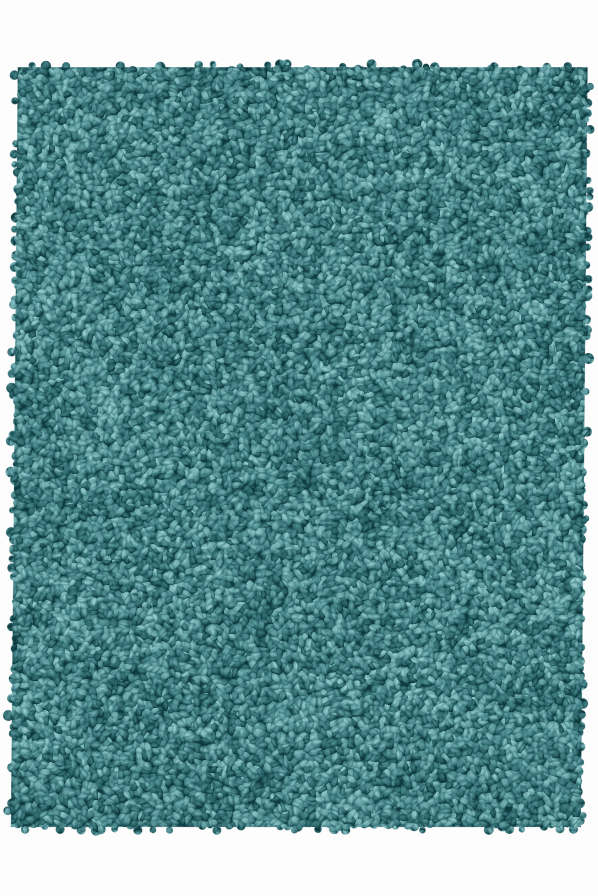
A Shadertoy shader for this texture:

```glsl
const vec3 PAPER = vec3(0.993);
const vec2 RUG_CENTRE = vec2(0.334, 0.501);
const vec2 RUG_HALF = vec2(0.321, 0.427);
const float TUFTS = 165.0;   // pile tufts per canvas height
const float FRINGE = 92.0;   // edge tufts per canvas height

vec3 hash3(vec2 p) {
    vec3 q = fract(p.xyx * vec3(0.1031, 0.1030, 0.0973));
    q += dot(q, q.yxz + 33.33);
    return fract((q.xxy + q.yzz) * q.zyx);
}

mat2 rotation(float angle) {
    float c = cos(angle), s = sin(angle);
    return mat2(c, s, -s, c);
}

float boxDistance(vec2 p, vec2 halfSize) {
    vec2 d = abs(p) - halfSize;
    return length(max(d, 0.0)) + min(max(d.x, d.y), 0.0);
}

// Rug outline, leaning slightly to the right
float rugDistance(vec2 p) {
    vec2 q = p - RUG_CENTRE;
    q.x -= 0.009 * q.y;
    return boxDistance(q, RUG_HALF);
}

// Outline grown by round tufts whose roots lie inside the rug
float fringeDistance(vec2 p, float density) {
    float nearest = rugDistance(p) + 0.003;
    vec2 cell = floor(p * density);
    for (int y = -1; y <= 1; y++)
    for (int x = -1; x <= 1; x++) {
        vec2 id = cell + vec2(x, y);
        vec3 rnd = hash3(id + 71.0);
        vec2 root = (id + 0.1 + 0.8 * rnd.xy) / density;
        float radius = mix(0.0035, 0.0062, rnd.z);
        if (rugDistance(root) < 0.001)
            nearest = min(nearest, length(p - root) - radius);
    }
    return nearest;
}

// Topmost of overlapping, randomly turned tufts; returns its tone
float pileTone(vec2 p, float density) {
    vec2 g = p * density;
    vec2 cell = floor(g);
    float top = -10.0, tone = 0.0;
    for (int y = -1; y <= 1; y++)
    for (int x = -1; x <= 1; x++) {
        vec2 id = cell + vec2(x, y);
        vec3 rnd = hash3(id + 13.0);
        vec3 look = hash3(id + 207.0);
        vec2 offset = g - id - rnd.xy;
        vec2 q = rotation(6.2832 * rnd.z) * offset;
        float fall = dot(q * q, vec2(1.8, 0.7));
        float height = 0.55 * look.x - fall;
        if (height > top) {
            top = height;
            float strands = 0.35 * sin(9.0 * q.x + 6.0 * look.z);
            float light = 1.1 * offset.y - 0.5 * offset.x;
            tone = 3.3 * (look.y - 0.5) + 3.2 * (0.2 - fall) + light + strands;
        }
    }
    return tone;
}

// Broad, faint brushing of the pile
float brushing(vec2 p) {
    return sin(p.x * 17.0 + 2.0 * sin(p.y * 11.0))
         + sin(p.y * 39.0 + 1.7 * sin(p.x * 13.0))
         + sin(p.x * 47.0 - p.y * 31.0 + 2.0 * sin(p.y * 23.0));
}

// Deep to pale teal for tones 0 to 4
vec3 teal(float tone) {
    float t = clamp(tone, -1.2, 5.0);
    return vec3(0.12, 0.33, 0.35) + t * vec3(0.065, 0.09, 0.09)
         + t * t * vec3(0.008, 0.0025, 0.002);
}

vec3 rugColour(vec2 p, float pixel) {
    float edge = fringeDistance(p, FRINGE);
    float tone = 1.95 + pileTone(p, TUFTS) + 0.1 * brushing(p);
    tone -= 0.5 * smoothstep(-0.006, 0.0, edge);
    float cover = 1.0 - smoothstep(-0.5 * pixel, 0.5 * pixel, edge);
    return mix(PAPER, teal(tone), cover);
}

void mainImage(out vec4 fragColor, in vec2 fragCoord) {
    float pixel = 1.0 / iResolution.y;
    vec3 sum = vec3(0.0);
    // Four samples per pixel smooth the fine pile
    for (int i = 0; i < 4; i++) {
        vec2 shift = 0.5 * vec2(i % 2, i / 2) - 0.25;
        sum += rugColour((fragCoord + shift) * pixel, pixel);
    }
    fragColor = vec4(sum / 4.0, 1.0);
}
```
